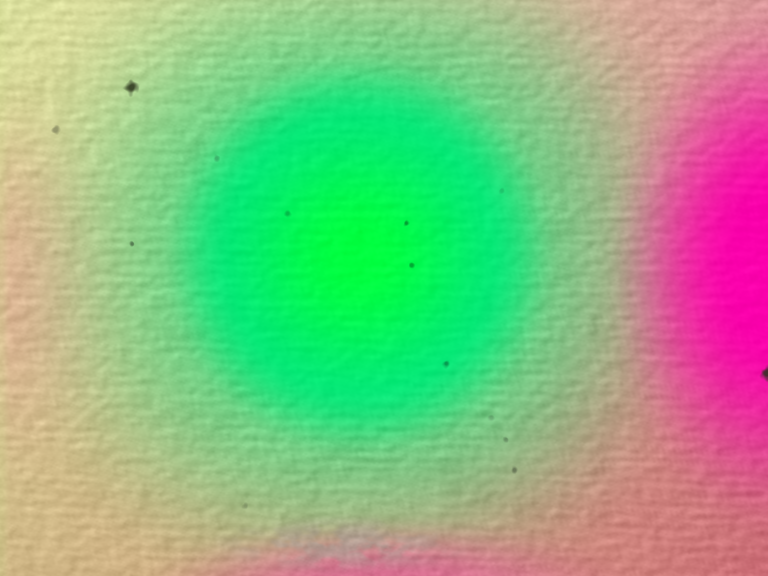
A Shadertoy shader for this background:

```glsl
// Soft green disc and magenta glow on warm, dusty, grained paper.

const vec3 GREEN_CORE = vec3(0.00, 1.00, 0.25);
const vec3 GREEN_RIM  = vec3(0.02, 0.91, 0.47);
const vec3 GREEN_HALO = vec3(0.34, 0.84, 0.51);
const vec3 MAGENTA    = vec3(0.98, 0.00, 0.67);
const vec3 ROSE       = vec3(0.84, 0.43, 0.56);
const vec3 BLUSH      = vec3(0.86, 0.68, 0.57);
const vec3 ASH        = vec3(0.66, 0.62, 0.58);
const vec3 DUST       = vec3(0.16, 0.19, 0.10);
const int SPECKS = 12;

float hash(vec2 p) {
    return fract(sin(dot(p, vec2(127.1, 311.7))) * 43758.5453);
}

float noise(vec2 p) {
    vec2 cell = floor(p), f = fract(p);
    f = f * f * (3.0 - 2.0 * f);
    float low = mix(hash(cell), hash(cell + vec2(1, 0)), f.x);
    float high = mix(hash(cell + vec2(0, 1)), hash(cell + vec2(1, 1)), f.x);
    return mix(low, high, f.y);
}

float fbm(vec2 p) {
    float sum = 0.0, gain = 0.5;
    for (int i = 0; i < 3; i++) {
        sum += gain * noise(p);
        p = mat2(1.62, 1.22, -1.22, 1.62) * p + 17.0;
        gain *= 0.5;
    }
    return sum;
}

// Elliptical spot: 1 inside the inner radius, 0 beyond the outer one.
float glow(vec2 p, vec2 center, vec2 stretch, float inner, float outer) {
    return 1.0 - smoothstep(inner, outer, length((p - center) * stretch));
}

// Distance with slightly squared contours.
float squaredLength(vec2 p, float power) {
    vec2 q = pow(abs(p) + 1e-4, vec2(power));
    return pow(q.x + q.y, 1.0 / power);
}

// Small dark grain with a slightly ragged outline.
float speck(vec2 p, vec2 center, float radius) {
    float ragged = radius * (0.7 + 0.6 * noise(p * 150.0));
    return glow(p, center, vec2(1.0, 0.9), ragged * 0.3, ragged * 1.3);
}

// Warm wash between four corner tints.
vec3 paperWash(vec2 uv) {
    float across = pow(uv.x, 1.6);
    vec3 top = mix(vec3(0.85, 0.87, 0.61), vec3(0.85, 0.59, 0.60), across);
    vec3 bottom = mix(vec3(0.81, 0.71, 0.52), vec3(0.80, 0.42, 0.46), across);
    return mix(bottom, top, uv.y);
}

// Embossed fibres, lit from the upper left, with a faint broken weave.
float paperRelief(vec2 p) {
    vec2 fibre = p * vec2(54.0, 72.0);
    float emboss = fbm(fibre) - fbm(fibre + vec2(-0.38, 0.45));
    float weave = sin(p.y * 330.0 + 3.0 * noise(p * 12.0)) * noise(p * vec2(14.0, 25.0));
    float mottle = fbm(p * vec2(24.0, 32.0)) - 0.44;
    return 0.14 * emboss + 0.024 * weave + 0.05 * mottle;
}

void mainImage(out vec4 fragColor, in vec2 fragCoord) {
    vec2 uv = fragCoord / iResolution.xy;
    vec2 p = fragCoord / iResolution.y;
    float aspect = iResolution.x / iResolution.y;

    // Paper with a blush on the left and a pale left margin.
    vec3 color = paperWash(uv);
    color = mix(color, BLUSH, 0.8 * glow(p, vec2(0.0, 0.50), vec2(1.0, 0.7), 0.02, 0.27));
    color = mix(color, vec3(0.82, 0.86, 0.57), 0.3 * (1.0 - smoothstep(0.0, 0.02, p.x)));

    // Green disc inside its wide, softly squared halo.
    vec2 discCenter = vec2(0.625, 0.557);
    vec2 offset = p - discCenter;
    float haloDistance = squaredLength(offset * vec2(1.0, 0.97), 2.3);
    float halo = 1.0 - smoothstep(0.20, 0.64, haloDistance);
    color = mix(color, GREEN_HALO, pow(halo, 1.1));
    vec3 discColor = mix(GREEN_CORE, GREEN_RIM, smoothstep(0.02, 0.26, length(offset)));
    float disc = glow(p, discCenter, vec2(1.0, 0.97), 0.22, 0.35);
    color = mix(color, discColor, disc);

    // Magenta glow on the right, rose glow with ashen wisps below.
    float magenta = glow(p, vec2(1.35, 0.53), vec2(1.0, 0.64), 0.065, 0.31);
    color = mix(color, MAGENTA, magenta);
    color = mix(color, ROSE, glow(p, vec2(0.68, -0.03), vec2(0.3, 1.0), 0.03, 0.14));
    float wisps = smoothstep(0.28, 0.60, fbm(p * vec2(28.0, 50.0)));
    color = mix(color, ASH, 0.65 * wisps * glow(p, vec2(0.60, 0.055), vec2(0.22, 1.0), 0.005, 0.06));

    // Relief, quieter on the saturated areas.
    color += paperRelief(p) * (1.0 - 0.6 * max(disc, magenta));

    // Scattered faint specks, then two heavier ones.
    for (int i = 0; i < SPECKS; i++) {
        float id = float(i);
        vec2 center = vec2(hash(vec2(id, 1.3)) * 0.7 * aspect, hash(vec2(id, 4.7)) * 0.8);
        float radius = mix(0.004, 0.007, hash(vec2(id, 8.1)));
        float strength = mix(0.2, 0.65, hash(vec2(id, 2.9)));
        color = mix(color, color * 0.4, strength * speck(p, center, radius));
    }
    color = mix(color, DUST, 0.85 * speck(p, vec2(0.229, 0.849), 0.011));
    color = mix(color, DUST, 0.85 * speck(p, vec2(aspect - 0.001, 0.351), 0.010));

    fragColor = vec4(clamp(color, 0.0, 1.0), 1.0);
}
```
